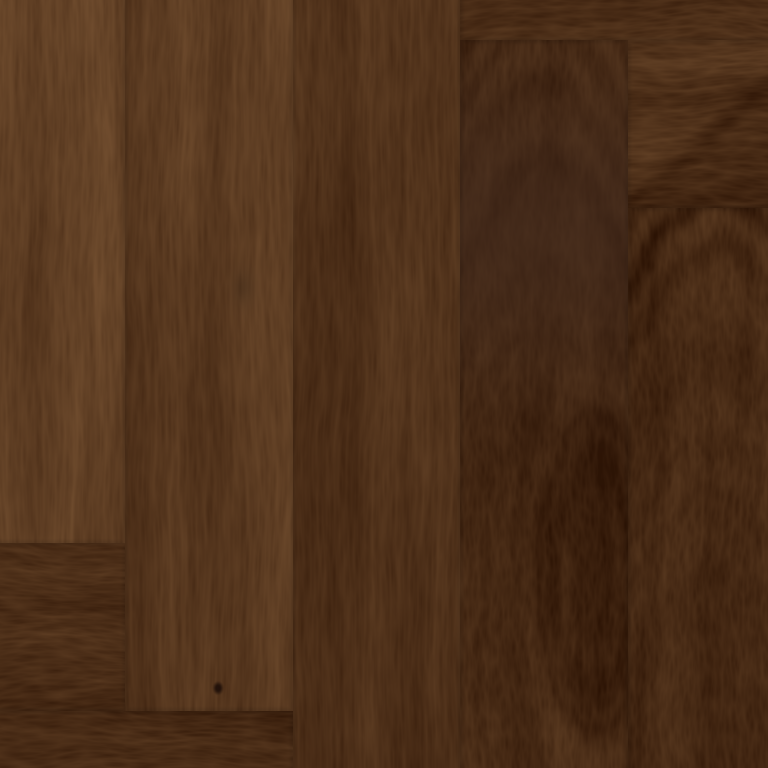
This texture is drawn by a Shadertoy shader. Its source:

```glsl
// Dark walnut herringbone parquet: staggered upright and level boards, six
// widths long. Each board gets a tone, stretched cellular fibres, layered-sine
// streaks, and (on the heartwood boards) arched growth rings.

const float BOARD_WIDTH = 0.2182;          // fraction of the canvas height
const float BOARD_LENGTH = 6.0;            // in board widths
const vec2 CORNER = vec2(0.5995, 0.9475);  // top left of the first heart board
const vec3 DARK_WOOD = vec3(0.207, 0.105, 0.038);
const vec3 LIGHT_WOOD = vec3(0.396, 0.264, 0.154);
const vec3 GREY_SHEEN = vec3(0.268, 0.172, 0.118);
const vec3 KNOT_COLOR = vec3(0.10, 0.045, 0.025);
const vec2 KNOT_CENTER = vec2(0.284, 0.104);
const float KNOT_RADIUS = 0.007;
const float SEAM_WIDTH = 0.026;            // in board widths
const float SEAM_DEPTH = 0.09;
const float FIBRE_CONTRAST = 0.40;
const float PORE_CONTRAST = 0.10;
const float STREAK_CONTRAST = 0.14;
const float CLOUD_CONTRAST = 0.10;
const float RING_CONTRAST = 0.13;

vec2 hash2(vec2 p) {
    vec3 q = fract(p.xyx * vec3(0.1031, 0.1030, 0.0973));
    q += dot(q, q.yzx + 33.33);
    return fract((q.xx + q.yz) * q.zy);
}

// Distance to the nearest scattered point, about 0 to 1
float cellular(vec2 p) {
    vec2 cell = floor(p), f = p - cell;
    float nearest = 4.0;
    for (int y = -1; y <= 1; y++)
        for (int x = -1; x <= 1; x++) {
            vec2 n = vec2(x, y);
            vec2 d = n + hash2(cell + n) - f;
            nearest = min(nearest, dot(d, d));
        }
    return sqrt(nearest);
}

// Layered sines, about -1 to 1
float waves(vec2 p) {
    float sum = 0.0, amp = 0.5;
    for (int i = 0; i < 4; i++) {
        sum += amp * sin(p.x + 1.4 * sin(p.y));
        p = vec2(1.83 * p.x + 0.35 * p.y, 1.57 * p.y - 0.2 * p.x) + 1.7;
        amp *= 0.62;
    }
    return sum;
}

float band(float d, float halfWidth) { return exp(-d * d / (halfWidth * halfWidth)); }

// Finds the board under q: grain = (across, along), id = its first cell
bool herringbone(vec2 q, out vec2 grain, out vec2 id) {
    vec2 cell = floor(q), f = q - cell;
    float k = mod(cell.y - cell.x, 2.0 * BOARD_LENGTH);
    bool upright = k < BOARD_LENGTH - 0.5;
    float steps = upright ? k : 2.0 * BOARD_LENGTH - 1.0 - k;
    grain = upright ? vec2(f.x, f.y + steps) : vec2(f.y, f.x + steps);
    id = cell - (upright ? vec2(0.0, steps) : vec2(steps, 0.0));
    return upright;
}

void mainImage(out vec4 fragColor, in vec2 fragCoord) {
    vec2 uv = fragCoord / iResolution.y;
    vec2 q = vec2(uv.x - CORNER.x, CORNER.y - uv.y) / BOARD_WIDTH;
    float pixel = 1.0 / (iResolution.y * BOARD_WIDTH);
    vec2 grain, id;
    bool upright = herringbone(q, grain, id);
    vec2 seed = hash2(id + 40.0) * 50.0;
    bool heart = upright && id.x > -0.5;
    bool firstHeart = heart && id.x < 0.5;

    // Board tone: pale sapwood at the left, heartwood at the right
    float tone = 0.48;
    if (upright) tone = heart ? 0.24 + 0.13 * id.x
                              : 0.42 - 0.155 * id.x + 0.16 * (grain.x - 0.5);
    tone += 0.16 * (uv.y - 0.5);

    // Fibres, pores and broad streaks along the grain
    float bend = (upright ? 0.025 : 0.06) * waves(vec2(grain.y * 1.3, grain.x * 2.0) + seed);
    vec2 g = vec2(grain.x + bend, grain.y);
    float stretch = upright ? (heart ? 4.5 : 1.3) : 4.0;
    float fibre = 0.55 * cellular(vec2(g.x * 20.0, g.y * stretch) + seed)
                + 0.45 * cellular(vec2(g.x * 46.0, g.y * stretch * 2.0) + seed.yx);
    float pore = cellular(vec2(g.x * 28.0, g.y * (heart ? 9.0 : 5.0)) + seed.yx + 9.0);
    tone += FIBRE_CONTRAST * (fibre - 0.46) * (upright ? 1.0 : 1.3);
    tone -= PORE_CONTRAST * (1.0 - smoothstep(0.0, 0.6, pore) - 0.3);
    tone += STREAK_CONTRAST * waves(vec2(g.x * 11.0, g.y * 0.6) + seed);
    tone += CLOUD_CONTRAST * waves(vec2(g.x * 3.0, g.y * 1.7) + seed.yx);

    // Arched growth rings, fading down the heart boards
    if (heart) {
        float off = grain.x - 0.5;
        float ring = grain.y - 2.3 * off * off + 0.08 * waves(grain * 5.0 + seed);
        float fade = exp(-grain.y * (firstHeart ? 0.55 : 0.6));
        tone += RING_CONTRAST * fade * sin(ring * 13.0 + 1.5 * sin(ring * 4.0));
        tone -= 0.22 * band(ring + (firstHeart ? -0.75 : 0.12), 0.11);
    }
    // Dark oval core low on the first heart board
    if (firstHeart) {
        vec2 oval = (grain - vec2(0.80, 3.2)) / vec2(0.34, 0.95);
        float r = length(oval) + 0.04 * waves(grain * 4.0);
        tone += 0.20 * smoothstep(2.2, 3.4, grain.y);
        tone -= 0.32 * (1.0 - smoothstep(0.82, 1.06, r)) + 0.20 * band(r - 1.0, 0.07);
        tone += 0.10 * band(r - 1.22, 0.14) + 0.06 * sin(r * 16.0) * band(r - 0.6, 0.5);
    }
    // Slanting vein across the level board above the last heart board
    if (!upright && abs(id.y) < 0.5) {
        float rise = grain.x - 0.98 + 0.82 * grain.y + 0.05 * waves(grain * 6.0);
        tone -= 0.30 * band(rise, 0.08) + 0.16 * smoothstep(-0.05, 0.2, rise);
    }

    // Colour, grey sheen, seams and the small knot
    vec3 color = mix(DARK_WOOD, LIGHT_WOOD, clamp(tone, -0.2, 1.2));
    if (firstHeart) color = mix(color, GREY_SHEEN, 0.65 * band(grain.y - 1.1, 0.9));
    vec2 ends = min(grain, vec2(1.0, BOARD_LENGTH) - grain);
    float seam = 1.0 - smoothstep(0.0, SEAM_WIDTH + pixel, min(ends.x, ends.y));
    color *= 1.0 - SEAM_DEPTH * seam;
    float knot = length((uv - KNOT_CENTER) * vec2(1.0, 0.8));
    color = mix(color, KNOT_COLOR, 0.85 * (1.0 - smoothstep(0.3, 1.2, knot / KNOT_RADIUS)));
    color *= 1.0 - 0.15 * band(length((uv - vec2(0.317, 0.625)) * vec2(1.0, 0.6)), 0.014);
    fragColor = vec4(color, 1.0);
}
```
